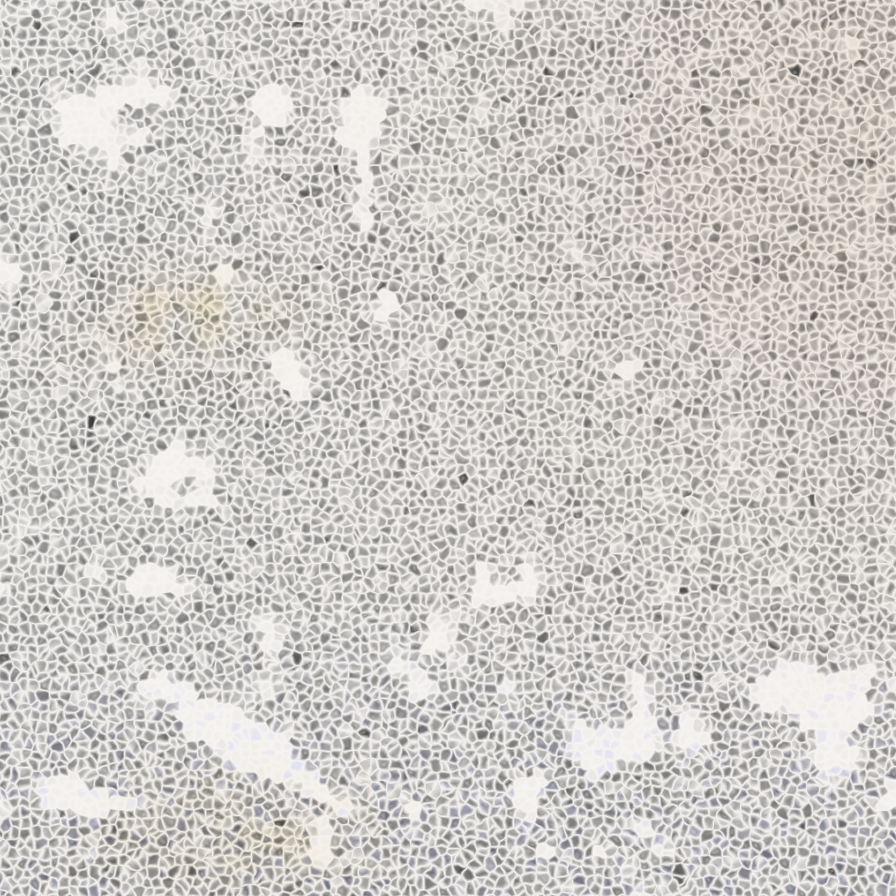
Reproduce this texture procedurally as a three.js fragment shader.

```glsl
varying vec2 vUv;

#define GRAINS 92.0
#define JITTER 0.86
#define WARP 0.45
#define GAP_SOFTNESS 0.66
#define GRAIN_DEPTH 0.36
#define DEPTH_SPREAD 0.20
#define MOTTLE 0.10
#define PAPER vec3(0.965, 0.955, 0.945)
#define WARM_TINT vec3(0.985, 0.955, 0.925)
#define OLIVE_TINT vec3(1.0, 0.97, 0.88)
#define BLUE_TINT vec3(0.93, 0.94, 1.04)

float hash(vec2 p) {
  vec3 q = fract(vec3(p.xyx) * 0.1031);
  q += dot(q, q.yzx + 33.33);
  return fract((q.x + q.y) * q.z);
}

vec2 hash2(vec2 p) {
  return vec2(hash(p), hash(p + 57.3));
}

float noise(vec2 p) {
  vec2 i = floor(p);
  vec2 f = fract(p);
  f = f * f * (3.0 - 2.0 * f);
  float low = mix(hash(i), hash(i + vec2(1.0, 0.0)), f.x);
  float high = mix(hash(i + vec2(0.0, 1.0)), hash(i + 1.0), f.x);
  return mix(low, high, f.y);
}

// Soft elliptical patch, 1 at its centre
float patchAt(vec2 p, vec2 centre, vec2 size, float angle) {
  float c = cos(angle);
  float s = sin(angle);
  vec2 d = mat2(c, -s, s, c) * (p - centre) / size;
  return exp(-dot(d, d));
}

// Large open clefts in the tissue
float clefts(vec2 p) {
  float v = patchAt(p, vec2(0.404, 0.835), vec2(0.019, 0.085), 0.0);
  v = max(v, patchAt(p, vec2(0.88, 0.228), vec2(0.085, 0.024), -0.1));
  v = max(v, patchAt(p, vec2(0.31, 0.15), vec2(0.095, 0.017), -0.6));
  v = max(v, patchAt(p, vec2(0.43, 0.655), vec2(0.020, 0.024), 0.0));
  v = max(v, patchAt(p, vec2(0.325, 0.58), vec2(0.022, 0.018), -0.8));
  v = max(v, patchAt(p, vec2(0.66, 0.16), vec2(0.038, 0.026), -0.7));
  return v;
}

// Fraction of a grain that is missing at a place
float openness(vec2 p) {
  float clumps = 0.6 * noise(p * 17.0) + 0.4 * noise(p * 39.0 + 8.0);
  float band = patchAt(p, vec2(0.4, 0.23), vec2(0.65, 0.10), 0.0);
  float corner = patchAt(p, vec2(0.15, 0.9), vec2(0.3, 0.2), 0.0);
  float dense = patchAt(p, vec2(0.9, 0.75), vec2(0.35, 0.4), 0.0);
  float v = clumps + 0.10 * band + 0.05 * corner - 0.12 * dense;
  return smoothstep(0.73, 0.83, v + 0.62 * clefts(p));
}

void main() {
  vec2 uv = vUv;
  vec2 p = uv * GRAINS;
  p += WARP * (vec2(noise(p * 1.3), noise(p * 1.3 + 41.0)) - 0.5);

  // Nearest and second nearest grain centres
  vec2 cell = floor(p);
  vec2 grainId = cell;
  vec2 site = p;
  float nearest = 8.0;
  float second = 8.0;
  for (int y = -2; y <= 2; y++) {
    for (int x = -2; x <= 2; x++) {
      vec2 id = cell + vec2(float(x), float(y));
      vec2 centre = id + 0.5 + JITTER * (hash2(id) - 0.5);
      float d = length(p - centre);
      if (d < nearest) {
        second = nearest;
        nearest = d;
        grainId = id;
        site = centre;
      } else {
        second = min(second, d);
      }
    }
  }
  vec2 place = site / GRAINS;

  // Grain body, some with a paler core
  float body = smoothstep(-0.08, GAP_SOFTNESS, second - nearest);
  float core = step(0.6, hash(grainId + 11.0)) * smoothstep(0.35, 0.0, nearest);
  body *= 1.0 - 0.3 * core;

  // Grain darkness, with rare dark specks and clusters
  float depth = GRAIN_DEPTH + DEPTH_SPREAD * (hash(grainId + 23.0) - 0.5);
  depth += 0.05 * smoothstep(0.4, 0.0, uv.y);
  depth += 0.14 * smoothstep(0.82, 0.97, noise(place * 38.0 + 5.0));
  depth += 0.22 * step(0.99, hash(grainId + 71.0));
  depth *= 1.0 - 0.95 * openness(place);
  float mottle = MOTTLE * (noise(p * 2.3 + 19.0) - 0.5) * (0.3 + body);
  float tone = 1.0 - depth * body + mottle * step(0.1, depth);

  // Regional stains
  float warm = patchAt(uv, vec2(1.0, 0.85), vec2(0.4, 0.4), 0.0);
  float olive = patchAt(uv, vec2(0.21, 0.64), vec2(0.10, 0.05), 0.1);
  olive += 0.6 * patchAt(uv, vec2(0.27, 0.07), vec2(0.13, 0.06), 0.0);
  float blue = smoothstep(0.35, 0.1, uv.y) * smoothstep(0.6, 0.95, hash(grainId + 5.0));
  vec3 color = PAPER * tone;
  color *= mix(vec3(1.0), WARM_TINT, warm);
  color *= mix(vec3(1.0), OLIVE_TINT, min(olive, 1.0) * noise(uv * 30.0) * 1.3);
  color *= mix(vec3(1.0), BLUE_TINT, blue * body);
  gl_FragColor = vec4(clamp(color, 0.0, 1.0), 1.0);
}
```
